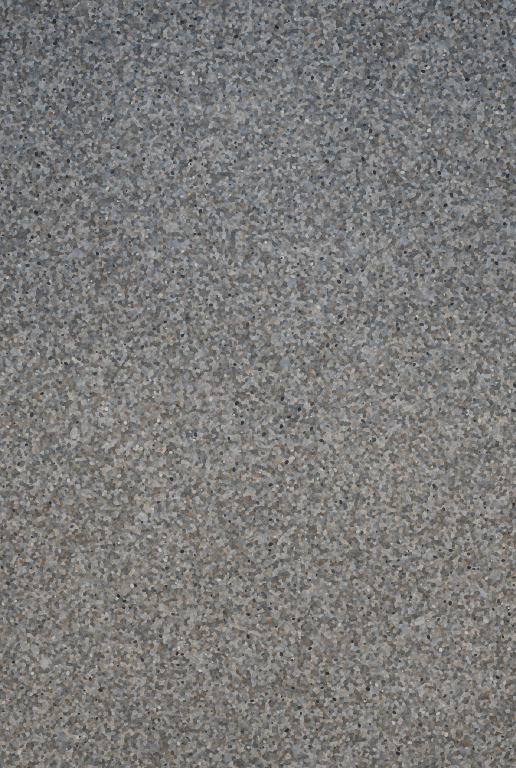
A WebGL 1 fragment shader for this texture:

```glsl
precision highp float;

uniform vec2 u_resolution;

#define SAND_CELLS 235.0
#define DUST_CELLS 420.0
#define SPECK_CELLS 132.0
#define PEBBLE_CELLS 56.0
#define SAND_CONTRAST 0.27
#define DUST_CONTRAST 0.11
#define GRAIN_WARMTH 0.045
#define STAIN_DEPTH 0.016
#define VIGNETTE 0.20
#define BASE_COLOR vec3(0.508, 0.508, 0.506)

vec3 hash3(vec2 cell) {
  vec3 q = fract(cell.xyx * vec3(0.1031, 0.1030, 0.0973));
  q += dot(q, q.yxz + 33.33);
  return fract((q.xxy + q.yzz) * q.zyx);
}

// Soft cellular noise: x is grain tone, y is grain warmth, both around zero
vec2 grains(vec2 p) {
  vec2 cell = floor(p);
  vec2 sum = vec2(0.0);
  float total = 0.0;
  for (int j = -1; j <= 1; j++) {
    for (int i = -1; i <= 1; i++) {
      vec2 id = cell + vec2(float(i), float(j));
      vec2 offset = id + hash3(id).xy - p;
      float weight = exp(-14.0 * dot(offset, offset));
      sum += weight * (hash3(id + 57.0).xy - 0.5);
      total += weight;
    }
  }
  return sum / max(total, 1e-6);
}

// Scattered oval stones: x is coverage, y is a random shade per stone
vec2 stones(vec2 uv, float cells, float share, float seed) {
  vec2 p = uv * cells + seed;
  vec2 cell = floor(p);
  float soft = 0.6 * cells / u_resolution.y;
  vec2 found = vec2(0.0);
  for (int j = -1; j <= 1; j++) {
    for (int i = -1; i <= 1; i++) {
      vec2 id = cell + vec2(float(i), float(j));
      vec3 place = hash3(id);
      vec3 look = hash3(id + 91.0);
      vec2 d = p - id - 0.2 - 0.6 * place.xy;
      float angle = 6.2832 * look.x;
      float c = cos(angle);
      float s = sin(angle);
      d = vec2(c * d.x + s * d.y, 1.4 * (c * d.y - s * d.x));
      float radius = mix(0.18, 0.42, look.y * look.y);
      float cover = 1.0 - smoothstep(radius - soft, radius + soft, length(d));
      cover *= step(place.z, share);
      if (cover > found.x) found = vec2(cover, look.z);
    }
  }
  return found;
}

// Broad uneven staining from warped sines
float stains(vec2 p) {
  p += 0.12 * sin(p.yx * vec2(9.0, 7.0) + vec2(1.3, 4.1));
  float n = sin(p.x * 8.0 + p.y * 5.0 + 0.7);
  n += 0.7 * sin(p.y * 17.0 - p.x * 6.0 + 2.0);
  n += 0.5 * sin(p.x * 23.0 + 1.5 * sin(p.y * 19.0));
  return n * 0.6;
}

void main() {
  vec2 uv = gl_FragCoord.xy / u_resolution.y;
  vec2 st = gl_FragCoord.xy / u_resolution;

  // Sand bed
  vec2 sand = grains(uv * SAND_CELLS);
  vec2 dust = grains(uv * DUST_CELLS + 211.0);
  vec3 color = BASE_COLOR + SAND_CONTRAST * sand.x + DUST_CONTRAST * dust.x;
  color += GRAIN_WARMTH * (sand.y + 0.5 * dust.y) * vec3(1.0, 0.0, -1.0);

  // Pale bluish pebbles, gathered in patches
  float patchiness = stains(uv * 1.3 + 3.0);
  float pebbleShare = 0.07 + 0.04 * patchiness;
  vec2 pebble = stones(uv, PEBBLE_CELLS, pebbleShare, 13.0);
  vec3 pebbleColor = mix(vec3(0.50, 0.53, 0.57), vec3(0.68, 0.70, 0.72), pebble.y * pebble.y);
  color = mix(color, pebbleColor + 0.08 * sand.x, 0.8 * pebble.x);

  // Tan, white and dark specks
  vec2 tan_ = stones(uv, SPECK_CELLS, 0.08, 37.0);
  vec3 tanColor = mix(vec3(0.52, 0.39, 0.30), vec3(0.64, 0.57, 0.46), tan_.y);
  color = mix(color, tanColor, 0.85 * tan_.x);
  vec2 white = stones(uv, SPECK_CELLS, 0.07, 171.0);
  color = mix(color, vec3(0.66, 0.66, 0.65) + 0.14 * white.y, 0.9 * white.x);
  vec2 dark = stones(uv, SPECK_CELLS, 0.07, 313.0);
  color = mix(color, vec3(0.17, 0.18, 0.20) + 0.12 * dark.y, 0.9 * dark.x);

  // Stains, cool top to warm bottom, darker borders
  color += STAIN_DEPTH * stains(uv);
  color += mix(0.012, -0.012, smoothstep(0.2, 1.0, st.y)) * vec3(1.0, 0.1, -1.0);
  vec2 away = st - vec2(0.55, 0.45);
  color -= VIGNETTE * dot(away * away, vec2(0.6, 1.0));

  gl_FragColor = vec4(clamp(color, 0.0, 1.0), 1.0);
}
```
